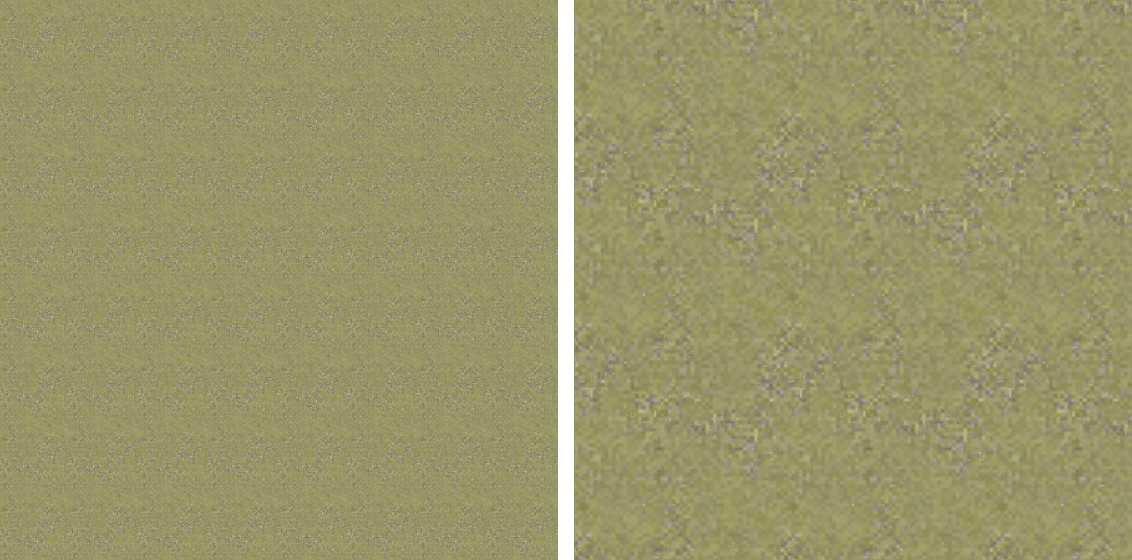
Left: the whole. Right: its middle third, enlarged.
A Shadertoy shader for this texture:

```glsl
#define REPEATS 8.0
#define OLIVE vec3(0.594, 0.579, 0.385)
#define MOSS vec3(0.612, 0.602, 0.390)
#define MAUVE vec3(0.585, 0.550, 0.485)
#define FLECK vec3(0.780, 0.760, 0.560)
#define PIT vec3(0.460, 0.430, 0.370)
#define GRAIN_CELLS 56.0
#define CALM_GRAIN 0.09
#define ROUGH_GRAIN 0.19

float hash(vec2 cell, float seed) {
    return fract(sin(dot(cell, vec2(127.1, 311.7)) + seed * 74.7) * 43758.5453);
}

// Value noise that wraps after "cells" lattice steps across one tile
float wrapNoise(vec2 tile, float cells, float seed) {
    vec2 p = tile * cells;
    vec2 i = floor(p);
    vec2 f = p - i;
    f = f * f * (3.0 - 2.0 * f);
    vec2 a = mod(i, cells);
    vec2 b = mod(i + 1.0, cells);
    float low = mix(hash(a, seed), hash(vec2(b.x, a.y), seed), f.x);
    float high = mix(hash(vec2(a.x, b.y), seed), hash(b, seed), f.x);
    return mix(low, high, f.y);
}

// Layered noise, each octave doubling the wrapped lattice
float wrapFbm(vec2 tile, float cells, float seed) {
    float sum = 0.0;
    float total = 0.0;
    float weight = 1.0;
    for (int octave = 0; octave < 3; octave++) {
        sum += weight * wrapNoise(tile, cells, seed + float(octave));
        total += weight;
        cells *= 2.0;
        weight *= 0.8;
    }
    return sum / total;
}

void mainImage(out vec4 fragColor, in vec2 fragCoord) {
    vec2 tile = fract(fragCoord / iResolution.xy * REPEATS);

    // Small worn patches scattered over calm ground
    float wear = smoothstep(0.40, 0.76, wrapFbm(tile, 7.0, 3.0));
    float tint = smoothstep(0.30, 0.70, wrapFbm(tile, 6.0, 11.0));
    vec3 color = mix(OLIVE, MOSS, tint);

    // Mauve-grey crumbs, densest in the patches
    float crumbs = wrapNoise(tile, GRAIN_CELLS * 0.75, 21.0);
    float crumbCover = mix(0.20, 0.95, wear);
    color = mix(color, MAUVE, crumbCover * smoothstep(0.35, 0.75, crumbs));

    // Fine grain, rougher where worn, with a weaker shift of warmth
    float grain = wrapNoise(tile, GRAIN_CELLS, 31.0) - 0.5;
    float warmth = wrapNoise(tile, GRAIN_CELLS, 51.0) - 0.5;
    color += grain * mix(CALM_GRAIN, ROUGH_GRAIN, wear);
    color += warmth * vec3(0.01, 0.0, -0.07);

    // Sparse bright flecks and dark pits
    float spots = wrapNoise(tile, GRAIN_CELLS, 41.0);
    float exposed = 0.10 + 0.90 * wear;
    color = mix(color, FLECK, exposed * smoothstep(0.74, 0.95, spots) * 0.75);
    color = mix(color, PIT, exposed * smoothstep(0.26, 0.05, spots) * 0.75);

    fragColor = vec4(clamp(color, 0.0, 1.0), 1.0);
}
```
